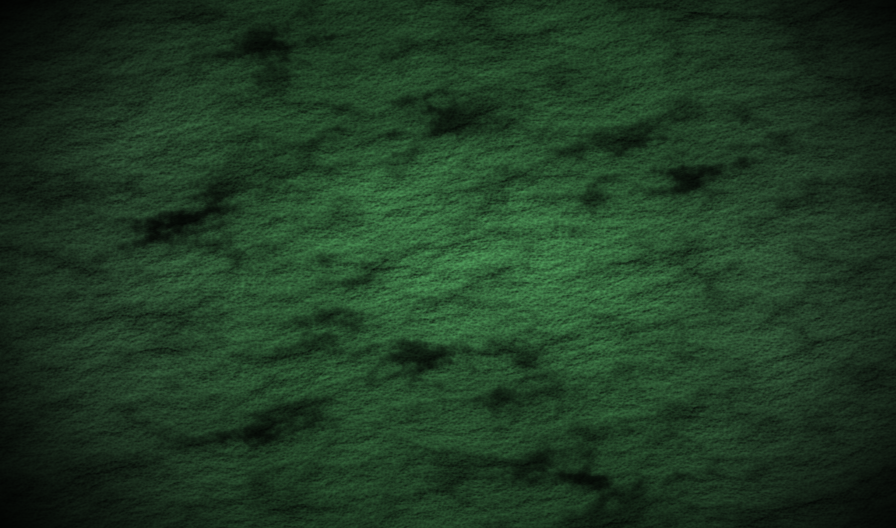
This texture is drawn by a WebGL 2 fragment shader. Its source:

```glsl
#version 300 es
precision highp float;
uniform vec2 u_resolution;
out vec4 fragColor;

vec2 hash2(vec2 p) {
  vec3 q = fract(p.xyx * vec3(0.1031, 0.1030, 0.0973));
  q += dot(q, q.yzx + 33.33);
  return fract((q.xx + q.yz) * q.zy);
}

// Distance to the nearest scattered point
float cellular(vec2 p) {
  vec2 cell = floor(p), f = p - cell;
  float nearest = 4.0;
  for (int y = -1; y <= 1; y++)
    for (int x = -1; x <= 1; x++) {
      vec2 o = vec2(x, y);
      vec2 d = o + hash2(cell + o + 71.0) - f;
      nearest = min(nearest, dot(d, d));
    }
  return sqrt(nearest);
}

mat2 rotate(float a) {
  return mat2(cos(a), sin(a), -sin(a), cos(a));
}

// Rock height: flat stretched cells that grow rounder with each octave
float rockHeight(vec2 p) {
  p += 0.006 * sin(p.yx * vec2(17.0, 13.0) + 2.0 * sin(p * 7.0));
  vec2 q = rotate(-0.13) * p * vec2(5.0, 14.0);
  float height = 0.0, amp = 0.4;
  for (int i = 0; i < 5; i++) {
    height += amp * cellular(q);
    q = rotate(0.06) * q * vec2(2.3, 2.05) + 17.3;
    amp *= 0.62;
  }
  return height;
}

// Broad dark (positive) and pale (negative) stains
float stains(vec2 uv) {
  const vec4 spots[12] = vec4[12](   // centre, radius, strength
    vec4(0.44, 0.76, 0.09, 0.60), vec4(0.20, 0.58, 0.11, 0.55),
    vec4(0.34, 0.92, 0.10, 0.55), vec4(0.75, 0.68, 0.14, 0.50),
    vec4(0.39, 0.36, 0.10, 0.40), vec4(0.51, 0.28, 0.10, 0.50),
    vec4(0.29, 0.18, 0.09, 0.50), vec4(0.65, 0.10, 0.12, 0.50),
    vec4(0.36, 0.47, 0.07, 0.25), vec4(0.35, 0.29, 0.06, -0.30),
    vec4(0.27, 0.46, 0.06, -0.20), vec4(0.14, 0.76, 0.10, -0.20));
  float sum = 0.0;
  for (int i = 0; i < 12; i++) {
    vec2 d = rotate(-0.12) * (uv - spots[i].xy) / spots[i].z;
    sum += spots[i].w * exp(-dot(d * d, vec2(1.0, 2.2)));
  }
  return sum;
}

void main() {
  vec2 uv = gl_FragCoord.xy / u_resolution;
  vec2 p = gl_FragCoord.xy / u_resolution.y;
  vec2 d = uv - vec2(0.515, 0.5);

  // Relief lit from the upper left, with thin dark undersides
  float height = rockHeight(p);
  float relief = height - rockHeight(p + vec2(-0.0015, 0.0030));
  relief *= relief < 0.0 ? 4.6 : 3.2;
  float crease = smoothstep(0.36, 0.62, height);

  // Central glow and dark rim
  float light = 0.215 + 0.19 * exp(-dot(d * d, vec2(15.0, 13.0)));
  light *= smoothstep(1.04, 0.50, length(d * vec2(1.45, 1.2)));

  // Faint upright panel, drifting mottle and stains
  float edgeWobble = 0.008 * sin(p.y * 19.0 + sin(p.y * 43.0));
  float panel = smoothstep(0.27, 0.30, uv.x + edgeWobble)
              * smoothstep(0.67, 0.64, uv.x + edgeWobble);
  float mottle = sin(p.x * 9.0 + 2.0 * sin(p.y * 8.0))
               * sin(p.y * 21.0 - p.x * 4.0 + 1.5 * sin(p.x * 13.0));
  float stain = stains(uv + 0.012 * sin(p.yx * vec2(37.0, 29.0)));
  light *= 1.0 + 0.06 * mottle - 0.04 * panel;
  light *= clamp(1.0 - stain * (0.30 + 1.2 * crease), 0.12, 1.35);

  // Rough surface and fine grit
  float grit = cellular(p * vec2(150.0, 190.0)) - 0.45;
  light *= max(1.20 - 0.36 * crease + relief + 0.40 * grit, 0.1);

  vec3 mossGreen = vec3(0.51, 1.0, 0.58);
  vec3 greyGreen = vec3(0.58, 1.0, 0.65);
  vec3 tint = mix(mossGreen, greyGreen, smoothstep(0.15, 0.45, abs(d.x)));
  fragColor = vec4(light * tint, 1.0);
}
```
